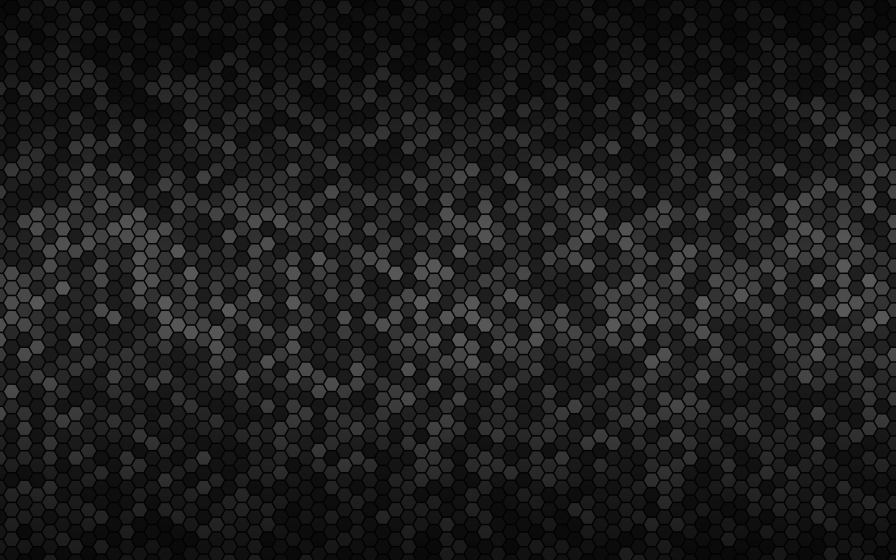
Write a Shadertoy shader that draws this pattern.

```glsl
const float COLUMNS = 70.0;                 // hexagon columns across the canvas
const vec2 GRID_OFFSET = vec2(0.91, 0.46);  // grid phase, in column widths
const float ROW_STEP = 1.1547005;           // row height when columns are 1 apart
const float HALF_GAP = 0.06;                // half the groove width
const float GROOVE_TONE = 0.02;
const float TONE_DARK = 0.105;
const float TONE_BRIGHT = 0.345;
const float TONE_BIAS = 1.6;                // higher makes bright cells rarer
const float PATCH_SCALE = 0.13;
const float PATCH_AMOUNT = 0.3;
const float BAND_CENTER = 0.48;             // height of the brightest band
const float EDGE_LIGHT = 0.3;               // light left at top and bottom

float hash(vec2 p) {
    vec3 q = fract(vec3(p.xyx) * 0.1031);
    q += dot(q, q.yzx + 33.33);
    return fract((q.x + q.y) * q.z);
}

vec2 gradient(vec2 corner) {
    float angle = 6.28318 * hash(corner + 71.0);
    return vec2(cos(angle), sin(angle));
}

float gradientNoise(vec2 p) {
    vec2 i = floor(p), f = fract(p);
    vec2 u = f * f * f * (f * (f * 6.0 - 15.0) + 10.0);
    vec2 e = vec2(0.0, 1.0);
    float a = dot(gradient(i), f);
    float b = dot(gradient(i + e.yx), f - e.yx);
    float c = dot(gradient(i + e.xy), f - e.xy);
    float d = dot(gradient(i + e.yy), f - e.yy);
    return mix(mix(a, b, u.x), mix(c, d, u.x), u.y);
}

// Offset from the nearest hexagon center, out of two interleaved grids
vec2 hexLocal(vec2 p) {
    vec2 period = vec2(2.0, ROW_STEP);
    vec2 even = mod(p + 0.5 * period, period) - 0.5 * period;
    vec2 odd = mod(p, period) - 0.5 * period;
    return dot(even, even) < dot(odd, odd) ? even : odd;
}

// Signed distance to a flat-topped hexagon
float hexDistance(vec2 p, float inradius) {
    p = abs(p);
    return max(p.y, dot(p, vec2(0.8660254, 0.5))) - inradius;
}

float cellTone(vec2 id) {
    float patchiness = PATCH_AMOUNT * gradientNoise(id * vec2(1.0, 0.577) * PATCH_SCALE);
    float level = clamp(hash(id + 200.0) + patchiness, 0.0, 1.0);
    return mix(TONE_DARK, TONE_BRIGHT, pow(level, TONE_BIAS));
}

// Horizontal band of light that fades towards top and bottom
float bandLight(float y) {
    float nearness = 1.0 - 2.0 * abs(y - BAND_CENTER);
    return mix(EDGE_LIGHT, 1.0, smoothstep(-0.05, 0.95, nearness));
}

void mainImage(out vec4 fragColor, in vec2 fragCoord) {
    float pixel = COLUMNS / iResolution.x;
    vec2 p = fragCoord * pixel - GRID_OFFSET;

    // Cell and its index
    vec2 local = hexLocal(p);
    vec2 id = round((p - local) / vec2(1.0, 0.5 * ROW_STEP));

    // Antialiased cell face over the groove
    float d = hexDistance(local, 0.5 * ROW_STEP - HALF_GAP);
    float face = clamp(0.5 - d / pixel, 0.0, 1.0);
    float tone = mix(GROOVE_TONE, cellTone(id), face);

    fragColor = vec4(vec3(tone * bandLight(fragCoord.y / iResolution.y)), 1.0);
}
```
